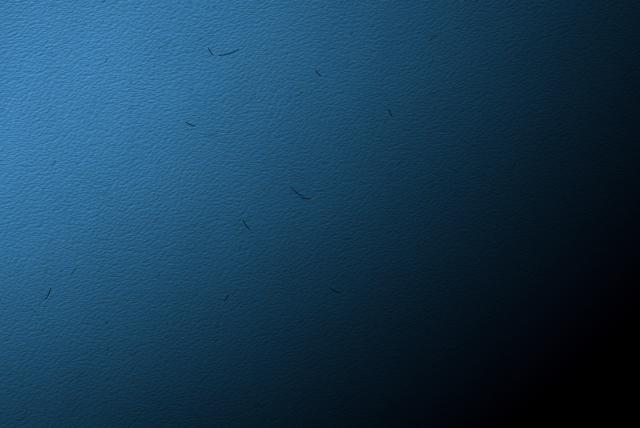
Give the GLSL for this texture, as a Shadertoy shader.

```glsl
// Dark blue fibrous paper under a soft light from the upper left.
// A skewed Gaussian sets the light; stretched cellular noise embosses the
// grain; short curved hairs are scattered by hash, with a few placed accents.

#define LIGHT_PEAK 0.785
#define BLACK_POINT 0.030
#define LIGHT_HEIGHT 0.80
#define LIGHT_GAMMA 0.736
#define GRAIN_SCALE vec2(74.0, 165.0)
#define GRAIN_TILT 0.42
#define GRAIN_DEPTH 0.36
#define MOTTLE_DEPTH 0.022
#define HAIR_CELL 0.105
#define HAIR_WIDTH 0.0008
#define HAIR_DARKNESS 0.56
#define ACCENT_COUNT 11

vec2 hash2(vec2 p) {
    vec3 q = fract(p.xyx * vec3(0.1031, 0.1030, 0.0973));
    q += dot(q, q.yzx + 33.33);
    return fract((q.xx + q.yz) * q.zy);
}

vec2 rotate(vec2 p, float angle) {
    float c = cos(angle), s = sin(angle);
    return vec2(c * p.x + s * p.y, c * p.y - s * p.x);
}

// Distance to the nearest scattered feature point.
float cellular(vec2 p) {
    vec2 cell = floor(p), local = fract(p);
    float nearest = 4.0;
    for (int j = -1; j <= 1; j++)
        for (int i = -1; i <= 1; i++) {
            vec2 neighbour = vec2(i, j);
            vec2 away = neighbour + hash2(cell + neighbour + 71.0) - local;
            nearest = min(nearest, dot(away, away));
        }
    return sqrt(nearest);
}

// Height of the pressed fibres, bent gently so that rows do not line up.
float paperHeight(vec2 p) {
    p += 0.008 * sin(p.yx * vec2(17.0, 13.0) + 2.0 * sin(p * 9.0));
    float broad = cellular(rotate(p, GRAIN_TILT) * GRAIN_SCALE);
    float fine = cellular(rotate(p, GRAIN_TILT - 0.5) * GRAIN_SCALE * 1.35 + 19.0);
    return 0.55 * broad + 0.45 * fine;
}

float mottle(vec2 p) {
    float sum = 0.0, weight = 0.5;
    for (int i = 0; i < 4; i++) {
        p = rotate(p, 0.9) + 0.37;
        sum += weight * sin(p.x * 15.0 + 2.0 * sin(p.y * 11.0)) * sin(p.y * 19.0);
        p *= 1.8;
        weight *= 0.6;
    }
    return sum;
}

// Coverage of one tapered, bowed hair centred on the origin.
float hair(vec2 p, float angle, float halfLength, float bow, float pixel) {
    p = rotate(p, angle);
    float along = p.x / halfLength;
    p.y += bow * halfLength * (along * along - 0.4);
    float d = length(vec2(max(abs(p.x) - halfLength, 0.0), p.y));
    float width = HAIR_WIDTH * (1.0 - 0.5 * min(along * along, 1.0));
    float soft = max(pixel, 0.0012);
    return 1.0 - smoothstep(width - 0.5 * soft, width + 0.8 * soft, d);
}

// Signed hairs: positive darkens, negative lightens.
float scatteredHairs(vec2 p, float cellSize, float seed, float pixel) {
    vec2 cell = floor(p / cellSize);
    vec2 place = hash2(cell + seed);
    vec2 shape = hash2(cell + seed + 37.0);
    vec2 local = p - (cell + 0.27 + 0.46 * place) * cellSize;
    float halfLength = cellSize * mix(0.05, 0.20, shape.x * shape.x);
    float angle = mix(-1.2, 1.0, shape.y);
    float strength = mix(0.08, 0.55, place.x * shape.y);
    strength *= place.y > 0.85 ? -0.6 : 1.0;
    return strength * hair(local, angle, halfLength, place.y - 0.5, pixel);
}

// Each accent holds centre, angle and half length, in canvas heights.
float accentHairs(vec2 p, float pixel) {
    vec4 accents[ACCENT_COUNT] = vec4[ACCENT_COUNT](
        vec4(0.535, 0.876, 0.30, 0.024), vec4(0.492, 0.879, -1.0, 0.010),
        vec4(0.693, 0.551, -0.65, 0.018), vec4(0.713, 0.537, -0.1, 0.012),
        vec4(0.445, 0.709, -0.4, 0.012), vec4(0.744, 0.828, -0.7, 0.009),
        vec4(0.912, 0.736, -1.1, 0.009), vec4(0.576, 0.473, -0.9, 0.014),
        vec4(0.113, 0.313, 1.1, 0.014), vec4(0.529, 0.303, 1.0, 0.009),
        vec4(0.783, 0.320, -0.4, 0.012));
    float cover = 0.0;
    for (int i = 0; i < ACCENT_COUNT; i++) {
        vec4 a = accents[i];
        cover = max(cover, hair(p - a.xy, a.z, a.w, -0.12, pixel));
    }
    return cover;
}

void mainImage(out vec4 fragColor, in vec2 fragCoord) {
    vec2 uv = fragCoord / iResolution.xy;
    vec2 p = fragCoord / iResolution.y;
    float pixel = 1.0 / iResolution.y;

    // Light falling away to the lower right, with lifted shadows
    float drop = LIGHT_HEIGHT - uv.y;
    float falloff = 2.0 * uv.x * uv.x + 1.6 * uv.x * drop + 1.5 * drop * drop;
    float light = max(LIGHT_PEAK * exp(-falloff) - BLACK_POINT, 0.0);
    light = 0.854 * pow(light, LIGHT_GAMMA);

    // Paper relief and hairs
    float relief = paperHeight(p + vec2(-0.0012, 0.0026)) - paperHeight(p);
    light *= 1.0 + GRAIN_DEPTH * relief + MOTTLE_DEPTH * mottle(p);
    float hairs = scatteredHairs(p, HAIR_CELL, 5.0, pixel)
                + scatteredHairs(p + 0.043, HAIR_CELL * 0.6, 91.0, pixel);
    hairs = max(hairs, accentHairs(p, pixel));
    light *= 1.0 - HAIR_DARKNESS * hairs;

    // Blue tone curve
    vec3 tone = vec3(light * (0.14 + 0.30 * light), 0.735 * light - 0.012, light);
    fragColor = vec4(clamp(tone, 0.0, 1.0), 1.0);
}
```
